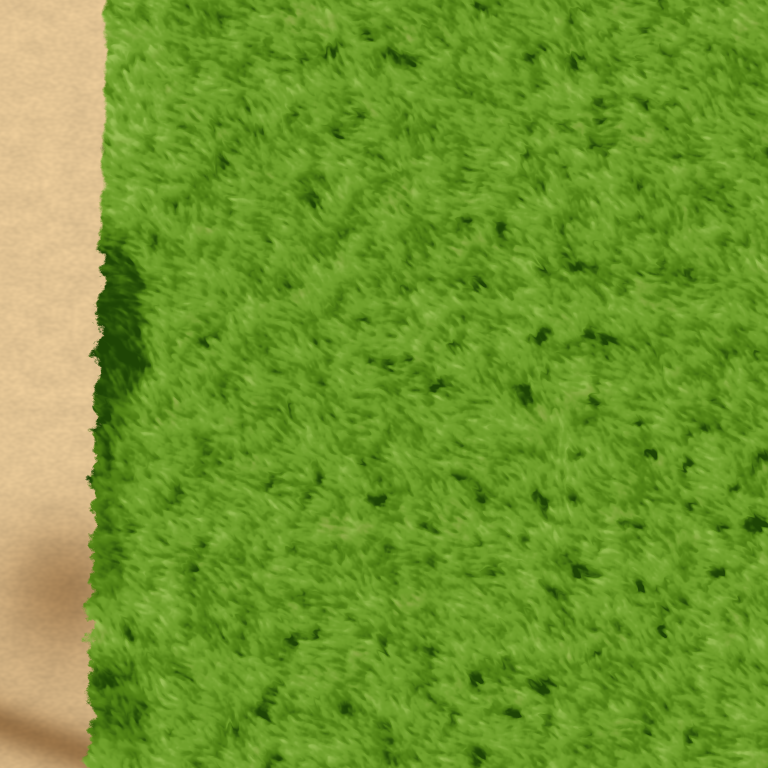
Write a three.js fragment shader that draws this texture.

```glsl
// Draws a mossy lawn seen from above, with a ragged shaded border beside pale sand.
varying vec2 vUv;

// Grass tones
const vec3 GRASS_DEEP = vec3(0.12, 0.27, 0.02);
const vec3 GRASS_MID = vec3(0.32, 0.51, 0.08);
const vec3 GRASS_LIGHT = vec3(0.44, 0.63, 0.17);
const vec3 GRASS_TIP = vec3(0.60, 0.75, 0.33);
const vec3 GRASS_DRY = vec3(0.58, 0.65, 0.30);
// Sand tones
const vec3 SAND = vec3(0.885, 0.765, 0.575);
const vec3 SAND_SHADE = vec3(0.57, 0.42, 0.25);
// Blades, clumps and hollows
const float BLADE_FREQ = 125.0;
const float BLADE_STEP = 0.0028;
const float BLADE_ANGLE = -0.65;
const float BLADE_SWAY = 1.0;
const float BLADE_GAIN = 0.62;
const float CLUMP_FREQ = 21.0;
const float CLUMP_GAIN = 0.68;
const float HOLLOW_FREQ = 33.0;
const float HOLLOW_DEPTH = 0.42;
// Border
const float EDGE_LOW = 0.117;
const float EDGE_RISE = 0.021;
const float EDGE_BLUR = 0.003;

vec2 hashGradient(vec2 cell) {
  vec3 q = fract(vec3(cell.xyx) * vec3(0.1031, 0.1030, 0.0973));
  q += dot(q, q.yzx + 33.33);
  float angle = 6.28318 * fract((q.x + q.y) * q.z);
  return vec2(cos(angle), sin(angle));
}

float gradientNoise(vec2 p) {
  vec2 i = floor(p);
  vec2 f = p - i;
  vec2 u = f * f * f * (f * (f * 6.0 - 15.0) + 10.0);
  vec2 e = vec2(1.0, 0.0);
  float a = dot(hashGradient(i), f);
  float b = dot(hashGradient(i + e.xy), f - e.xy);
  float c = dot(hashGradient(i + e.yx), f - e.yx);
  float d = dot(hashGradient(i + e.xx), f - e.xx);
  return mix(mix(a, b, u.x), mix(c, d, u.x), u.y);
}

float fbm(vec2 p) {
  float sum = 0.0;
  float gain = 0.5;
  for (int i = 0; i < 4; i++) {
    sum += gain * gradientNoise(p);
    p = mat2(1.6, 1.2, -1.2, 1.6) * p + 7.3;
    gain *= 0.6;
  }
  return sum;
}

// Soft interval: one between lo and hi, fading over width
float band(float x, float lo, float hi, float width) {
  return smoothstep(lo - width, lo + width, x) * (1.0 - smoothstep(hi - width, hi + width, x));
}

float bell(float x) {
  return exp(-x * x);
}

// Noise smeared along a swaying direction, giving short broken blades
float blades(vec2 p) {
  float sway = gradientNoise(p * 9.0 + 4.0) + 0.8 * gradientNoise(p * 31.0);
  float angle = BLADE_ANGLE + BLADE_SWAY * sway;
  vec2 dir = vec2(cos(angle), sin(angle));
  float sum = 0.0;
  for (int i = -2; i <= 2; i++) {
    vec2 s = p + dir * float(i) * BLADE_STEP;
    sum += gradientNoise(s * BLADE_FREQ) + 0.5 * gradientNoise(s * BLADE_FREQ * 1.7 + 5.0);
  }
  return sum / 5.0;
}

vec3 grassRamp(float t) {
  vec3 c = mix(GRASS_DEEP, GRASS_MID, smoothstep(0.0, 0.4, t));
  c = mix(c, GRASS_LIGHT, smoothstep(0.35, 0.68, t));
  return mix(c, GRASS_TIP, smoothstep(0.65, 1.1, t));
}

vec3 sandColor(vec2 p) {
  float grain = 0.05 * gradientNoise(p * vec2(125.0, 190.0)) + 0.09 * fbm(p * vec2(24.0, 40.0));
  float blob = exp(-dot((p - vec2(0.085, 0.235)) / 0.08, (p - vec2(0.085, 0.235)) / 0.08));
  float streak = bell((p.y - 0.058 + 0.35 * p.x) / 0.029);
  float haze = 0.2 * (1.0 - smoothstep(0.1, 0.42, p.y));
  float shade = clamp(0.62 * blob + 0.72 * streak + haze, 0.0, 1.0);
  return mix(SAND, SAND_SHADE, shade) * (1.0 + grain);
}

// Shadow lying along the border, strongest above the middle
float borderShadow(vec2 p, float fiber) {
  float wob = 0.022 * gradientNoise(p * 18.0) + 0.012 * fiber;
  float x = p.x + wob;
  float y = p.y + wob;
  float reach = 0.17 + 0.03 * bell((p.y - 0.56) / 0.08);
  float upper = band(y, 0.46, 0.69, 0.04) * (1.0 - smoothstep(reach - 0.018, reach + 0.01, x));
  float middle = 0.72 * band(y, 0.23, 0.52, 0.035) * (1.0 - smoothstep(0.14, 0.19, x));
  float foot = 0.65 * band(y, 0.03, 0.14, 0.03) * (1.0 - smoothstep(0.16, 0.215, x));
  return max(upper, max(middle, foot));
}

vec3 grassColor(vec2 p, float fiber) {
  vec2 q = p + 0.012 * vec2(fiber, -fiber);
  float clump = fbm(q * CLUMP_FREQ) + 0.3 * gradientNoise(q * 62.0);
  float broad = gradientNoise(p * 5.0 + 11.0);
  float pit = gradientNoise(q * HOLLOW_FREQ + 3.0) + 0.3 * broad - 0.4 * clump + 0.25 * fiber;
  float hollow = smoothstep(0.2, 0.62, pit) * mix(0.65, 1.0, smoothstep(0.3, 0.8, p.x));
  float shadow = borderShadow(p, fiber);
  float rim = (1.0 - smoothstep(0.15, 0.25, p.x)) * (0.10 + 0.08 * smoothstep(0.65, 0.85, p.y));
  float relief = BLADE_GAIN * fiber + CLUMP_GAIN * clump - HOLLOW_DEPTH * hollow;
  float tone = 0.575 + relief * (1.0 - 0.5 * shadow) + 0.08 * broad + rim - 0.56 * shadow;
  float dry = smoothstep(0.08, 0.42, fbm(p * 14.0 + 20.0)) * smoothstep(0.5, 0.85, tone);
  return mix(grassRamp(tone), GRASS_DRY, 0.55 * dry);
}

void main() {
  vec2 p = vUv;
  // Ragged tufts overhang the sand, longer in the lower part
  float ragged = mix(0.017, 0.007, smoothstep(0.62, 0.75, p.y));
  float tufts = gradientNoise(p * vec2(25.0, 36.0)) + 0.9 * fbm(p * vec2(70.0, 85.0));
  float edge = EDGE_LOW + EDGE_RISE * smoothstep(0.1, 1.0, p.y) - ragged * tufts;
  float cover = smoothstep(-EDGE_BLUR, EDGE_BLUR, p.x - edge);
  gl_FragColor = vec4(mix(sandColor(p), grassColor(p, blades(p)), cover), 1.0);
}
```
